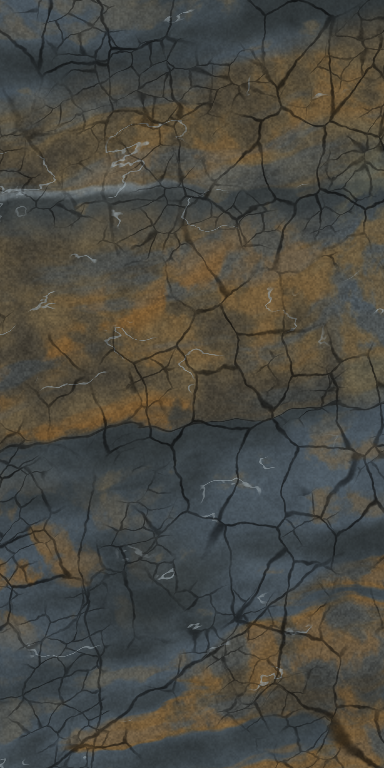
Write a WebGL 1 fragment shader that draws this texture.

```glsl
precision highp float;
uniform vec2 u_resolution;

#define BED_SLOPE 0.21
#define FAULT_SLOPE 0.73
#define WARP 0.15
#define GRAIN 0.15
#define CRACK_WIDTH 0.0030
#define CRACK_DEPTH 0.62
#define RUST_GLOW 0.75

const vec3 CHARCOAL = vec3(0.195, 0.220, 0.228);
const vec3 SLATE = vec3(0.290, 0.335, 0.370);
const vec3 UMBER = vec3(0.285, 0.265, 0.222);
const vec3 OCHRE = vec3(0.385, 0.335, 0.240);
const vec3 RUST = vec3(0.470, 0.335, 0.175);
const vec3 OLIVE = vec3(0.330, 0.340, 0.295);
const vec3 QUARTZ = vec3(0.530, 0.570, 0.590);

float hash(vec2 p) {
  vec3 v = fract(vec3(p.xyx) * 0.1031);
  v += dot(v, v.yzx + 33.33);
  return fract((v.x + v.y) * v.z);
}

float noise(vec2 p) {
  vec2 i = floor(p), f = fract(p);
  f = f * f * (3.0 - 2.0 * f);
  return mix(mix(hash(i), hash(i + vec2(1.0, 0.0)), f.x),
             mix(hash(i + vec2(0.0, 1.0)), hash(i + 1.0), f.x), f.y);
}

float fbm(vec2 p) {
  float sum = 0.0, amp = 0.52;
  for (int i = 0; i < 5; i++) {
    sum += amp * noise(p);
    p = mat2(1.6, 1.2, -1.2, 1.6) * p + 7.3;
    amp *= 0.5;
  }
  return sum;
}

// Gap between the two nearest cell centres: zero on cell borders
float cellBorder(vec2 p) {
  vec2 base = floor(p);
  float near = 8.0, next = 8.0;
  for (int y = -1; y <= 1; y++)
    for (int x = -1; x <= 1; x++) {
      vec2 cell = base + vec2(float(x), float(y));
      float d = length(cell + vec2(hash(cell), hash(cell + 41.7)) - p);
      next = min(next, max(near, d));
      near = min(near, d);
    }
  return 0.5 * (next - near);
}

float line(float dist, float width) {
  float pixel = 1.0 / u_resolution.x;
  return 1.0 - smoothstep(width * 0.3, width + 0.6 * pixel, abs(dist));
}

float band(float v, float lo, float hi, float loSoft, float hiSoft) {
  return smoothstep(lo - loSoft, lo + loSoft, v)
       * (1.0 - smoothstep(hi - hiSoft, hi + hiSoft, v));
}

void main() {
  vec2 p = gl_FragCoord.xy / u_resolution.x;
  vec2 q = p + WARP * (vec2(fbm(p * 3.0), fbm(p * 3.0 + 17.0)) - 0.5);
  vec2 jag = p + 0.05 * (vec2(fbm(p * 11.0), fbm(p * 11.0 + 29.0)) - 0.5);
  float bed = q.y - BED_SLOPE * q.x;
  float streak = fbm(vec2(q.x * 3.0, bed * 12.0));
  float mottle = fbm(q * 13.0 + 5.0);
  float cloud = fbm(vec2(q.x * 2.5, bed * 5.0) + 31.0);
  float layer = bed + 0.16 * (streak - 0.5);
  float fault = q.y - FAULT_SLOPE * q.x + 0.098;

  // Warm beds, split by a dark seam and broken up near the foot
  float seamHeight = q.y - 0.03 * q.x + 0.06 * (streak - 0.5);
  float seam = band(seamHeight, 1.40, 1.51, 0.07, 0.012);
  float warm = band(layer, 0.80, 1.72, 0.018, 0.07) * (1.0 - 0.9 * seam);
  float foot = (1.0 - smoothstep(-0.06, 0.01, fault)) * smoothstep(0.40, 0.54, streak);
  float leftPatch = exp(-dot((p - vec2(0.06, 0.52)) * vec2(5.0, 7.0),
                             (p - vec2(0.06, 0.52)) * vec2(5.0, 7.0)));
  float flecks = 0.6 * smoothstep(0.58, 0.70, streak * 0.6 + mottle * 0.4);
  warm = max(warm, max(foot, max(flecks, leftPatch * smoothstep(0.42, 0.56, mottle))));

  vec3 cool = mix(CHARCOAL, SLATE, smoothstep(0.30, 0.66, 0.6 * cloud + 0.4 * streak));
  cool = mix(cool, CHARCOAL, 0.7 * seam);
  vec3 earth = mix(UMBER, OCHRE, smoothstep(0.32, 0.66, 0.5 * cloud + 0.5 * mottle));
  vec3 color = mix(cool, earth, warm);

  // Grey washes in the warm beds and an olive patina at the right
  color = mix(color, cool, 0.55 * warm * smoothstep(0.52, 0.70, streak));
  float patina = smoothstep(0.80, 0.95, q.x) * band(q.y, 1.02, 1.65, 0.10, 0.10);
  color = mix(color, mix(cool, OLIVE, smoothstep(0.40, 0.58, mottle)), 0.7 * patina);

  // Rust along a slanted vein, the lower bed edge and the foot
  float veinDist = (q.y - 0.64 * q.x - 0.96) / 0.05;
  float vein = exp(-veinDist * veinDist) * (1.0 - smoothstep(0.55, 0.68, p.x));
  float edgeDist = (layer - 0.82) / 0.022;
  float rim = exp(-edgeDist * edgeDist) * (1.0 - smoothstep(0.45, 0.65, p.x));
  float stain = max(max(vein, rim), max(0.65 * foot, 0.8 * leftPatch));
  stain = max(stain, 0.5 * warm * smoothstep(0.50, 0.66, cloud));
  color = mix(color, RUST, RUST_GLOW * stain * smoothstep(0.40, 0.60, mottle));

  // Pale wisps over the seam and sparse quartz slivers
  float wisp = band(seamHeight, 1.485, 1.512, 0.012, 0.006) * (1.0 - smoothstep(0.35, 0.60, p.x));
  color = mix(color, QUARTZ, 0.50 * wisp * smoothstep(0.38, 0.60, streak));
  float sliver = line(fbm(vec2(p.x * 5.0, bed * 9.0) + 60.0) - 0.5, 0.012);
  color = mix(color, QUARTZ, 0.65 * sliver * smoothstep(0.66, 0.76, noise(p * 9.0 + 12.0)));

  // Fine fracture nets, fading in and out, then the long faults
  float patchy = smoothstep(0.40, 0.62, fbm(p * 4.0 + 80.0));
  float net = line(cellBorder(jag * vec2(7.0, 6.0)) / 6.5, CRACK_WIDTH) * patchy;
  vec2 tilted = vec2(jag.x + 0.5 * jag.y, jag.y - 0.5 * jag.x);
  float fine = line(cellBorder(tilted * vec2(12.0, 17.0) + 9.0) / 14.0, 0.7 * CRACK_WIDTH);
  net = max(net, 0.75 * fine * smoothstep(0.48, 0.62, fbm(p * 5.0 + 44.0)));
  float faultLine = line((jag.y - FAULT_SLOPE * jag.x + 0.098) * 0.8, 1.5 * CRACK_WIDTH)
                  * (1.0 - smoothstep(0.80, 0.92, p.x));
  float upright = line(jag.x - 0.24 - 0.03 * sin(p.y * 9.0), CRACK_WIDTH)
                * (1.0 - smoothstep(0.65, 0.82, p.y));
  float bedLine = line(layer - 0.795, 1.4 * CRACK_WIDTH);
  float cracks = max(max(net, faultLine), max(0.8 * upright, 0.8 * bedLine));
  color *= 1.0 - CRACK_DEPTH * cracks * (0.55 + 0.45 * noise(p * 30.0));

  // Stone grain, coarser in the warm beds
  float grain = 0.6 * noise(p * 230.0) + 0.4 * noise(p * 110.0 + 3.0) - 0.5;
  color *= 1.0 + GRAIN * (1.3 + 1.2 * warm) * grain + 0.30 * (mottle - 0.5);
  gl_FragColor = vec4(clamp(color, 0.0, 1.0), 1.0);
}
```
